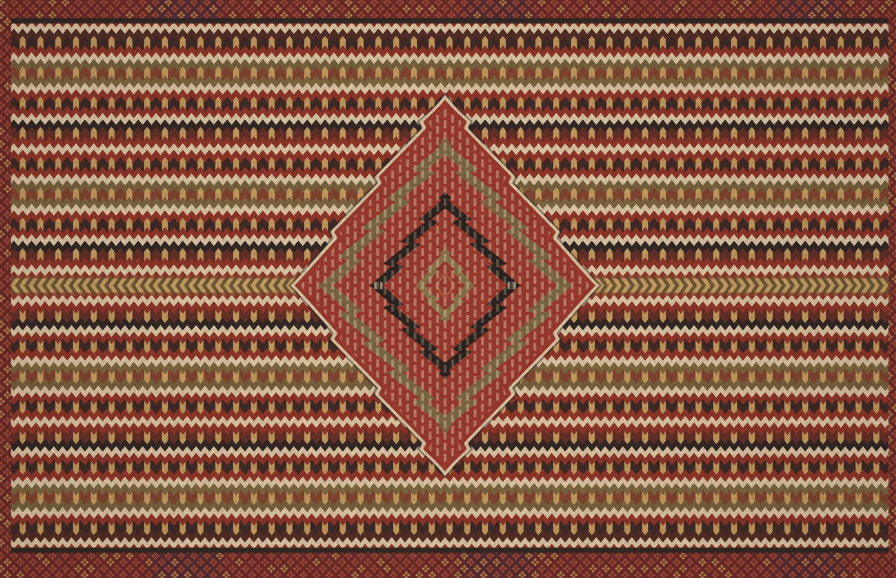
This pattern is drawn by a WebGL 2 fragment shader. Its source:

```glsl
#version 300 es
precision highp float;
uniform vec2 u_resolution;
out vec4 fragColor;

const vec3 RED = vec3(.53, .20, .15);
const vec3 MAROON = vec3(.49, .20, .15);
const vec3 BLACK = vec3(.19, .15, .14);
const vec3 CREAM = vec3(.81, .73, .60);
const vec3 OLIVE = vec3(.46, .38, .24);
const vec3 GOLD = vec3(.75, .59, .36);

float soft; // edge width, in threads

float hash(vec2 p) {
  p = fract(p * vec2(.1031, .1137));
  p += dot(p, p.yx + 33.3);
  return fract((p.x + p.y) * p.x * 7.3);
}

float cover(float d) { return smoothstep(soft, -soft, d); }

float rise(float edge, float x) { return cover(edge - x); }

// Diamond whose sides are notched by a softened sawtooth
float diamond(vec2 p, vec2 radius, float period, float bite) {
  p = abs(p);
  float saw = fract(p.y / period);
  float notch = saw - smoothstep(.84, 1., saw) - .4 * smoothstep(0., radius.y * .3, p.y);
  p.x += bite * notch * smoothstep(radius.y, radius.y * .85, p.y);
  return (p.x / radius.x + p.y / radius.y - 1.) * radius.x * .78;
}

// Zigzag bands mirrored above and below the middle
vec3 stripes(vec2 p) {
  float tooth = p.x / 7.6;
  float side = abs(fract(tooth) - .5) * 2.;
  float v = abs(p.y) + 4.6 * (side - .5) + 12.95;
  float band = floor(v / 25.9);
  float row = v - band * 25.9;
  float kind = mod(band, 4.);

  vec3 inner = RED, outer = RED, ground = mix(MAROON, BLACK, .85);
  if (kind == 1.) {
    outer = BLACK;
    ground = mix(MAROON, BLACK, .4);
  } else if (kind == 3.) {
    inner = OLIVE;
    outer = OLIVE * .95;
    ground = mix(MAROON, OLIVE, .3);
  } else if (band == 8.) {
    outer = mix(MAROON, BLACK, .6);
  }

  // Every second tooth is a gold arrowhead
  float arrow = cover((abs(fract(tooth * .5) - .25) - .17) * 15.2);
  vec3 arrows = mix(ground, GOLD, arrow * .95);
  vec3 c = mix(CREAM, inner, rise(2.8, row));
  c = mix(c, arrows, rise(8.8, row));
  c = mix(c, outer, rise(16.8, row));
  c = mix(c, CREAM, rise(23.1, row));

  // Sideways chevrons along the middle
  float chevron = fract((abs(p.x) + abs(p.y) * .7) / 7.6);
  vec3 spine = mix(OLIVE * .85, GOLD, smoothstep(.2, .5, chevron) - smoothstep(.75, 1., chevron));
  spine = mix(spine, MAROON, rise(6., abs(p.y)) * .7);
  return mix(c, spine, cover(abs(p.y) - 8.5));
}

// Nested stepped diamonds with staggered ticks
vec3 medallion(vec2 p, vec3 c) {
  float edge = diamond(p, vec2(132., 163.), 47., 8.);
  c = mix(c, BLACK, cover(edge - 1.6) * .5);
  c = mix(c, CREAM, cover(edge));
  c = mix(c, vec3(.57, .21, .17), cover(edge + 2.6));

  float wide = diamond(p, vec2(109., 127.), 25., 11.);
  float middle = diamond(p, vec2(64., 80.), 19., 9.);
  float small = diamond(p, vec2(25., 32.), 14., 4.);
  float core = diamond(p, vec2(8., 11.), 14., 0.);
  c = mix(c, OLIVE, cover(abs(wide + 5.) - 5.));
  float dark = cover(abs(middle + 4.) - 4.2);
  c = mix(c, BLACK * .85, dark);
  c = mix(c, OLIVE * 1.1, cover(abs(small + 3.) - 3.2));
  c = mix(c, GOLD, cover(abs(core) - .8) * .35);

  float column = floor(p.x / 6.4 + .5);
  vec2 q = vec2(p.x - column * 6.4, (fract(p.y / 9.5 + .5 * mod(column, 2.)) - .5) * 9.5);
  float tick = cover(max(abs(q.x) - 1.2, abs(q.y) - 3.3));
  c = mix(c, CREAM, tick * cover(edge + 6.) * mix(.5, .3, dark));

  // Pale tips at the sides of the dark ring
  vec2 tip = vec2(abs(abs(p.x) - 57.), abs(p.y));
  return mix(c, CREAM, cover(max(abs(tip.x - 2.5) - 1., tip.y - 3.)) * .7);
}

// Lattice of small diamonds with bright hearts
vec3 border(vec2 p) {
  vec2 lattice = vec2(p.x + p.y, p.x - p.y) / 11.;
  vec2 cell = floor(lattice);
  vec2 q = abs(lattice - cell - .5) * 11.;
  float tone = hash(cell + 90.);
  float patchy = smoothstep(.6, .85, .5 + .5 * sin(p.x * .035) * sin(p.x * .013 + 1.));
  vec3 c = mix(vec3(.47, .17, .15), vec3(.36, .17, .19), patchy);
  vec3 petal = mix(vec3(.64, .33, .27), GOLD, step(.7, tone));
  c = mix(c, petal, cover(max(q.x, q.y) - 3.4) * .8);
  c = mix(c, MAROON * .8, cover(min(q.x, q.y) - .9) * .7);
  return mix(c, BLACK, rise(4.7, max(q.x, q.y)) * .35);
}

void main() {
  soft = 494. / u_resolution.y * .75;
  vec2 p = (gl_FragCoord.xy / u_resolution.y - vec2(.770, .506)) * 494.;

  vec3 c = medallion(p, stripes(p));

  // Dark selvage, then the flowered frame
  c = mix(c, BLACK, rise(224., abs(p.y)));
  float frame = max(abs(p.x - 4.) - 375., abs(p.y) - 228.5);
  c = mix(c, border(p), cover(-frame));

  // Woven grain and gentle falloff
  c *= .95 + .1 * hash(floor(p / 1.5) + 400.);
  c *= 1.02 - .07 * dot(p / 400., p / 400.);
  fragColor = vec4(c, 1.);
}
```
